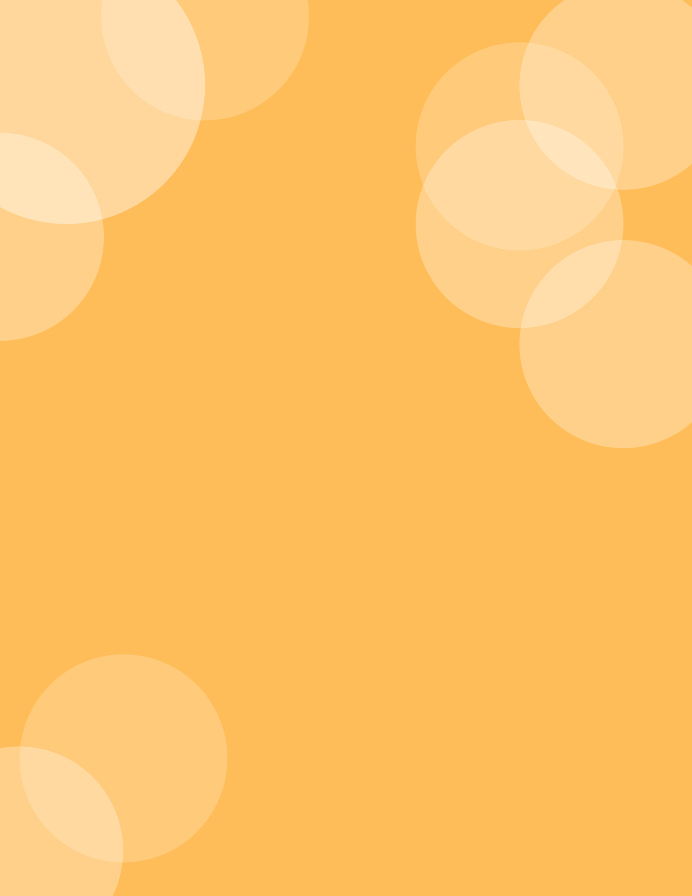
Write a Shadertoy shader that draws this background.

```glsl
// Translucent white discs overlapping in the corners of a flat amber field.
// Each disc is a circle distance with a smoothed edge; a loop blends them
// over the ground, so overlaps grow paler. Lengths are in canvas heights.

// Coverage of a disc, softened over about one pixel
float discMask(vec2 p, vec2 center, float radius) {
    float halfPixel = 0.5 / iResolution.y;
    return 1.0 - smoothstep(-halfPixel, halfPixel, length(p - center) - radius);
}

void mainImage(out vec4 fragColor, in vec2 fragCoord) {
    // Keep the layout fixed to the canvas proportions
    vec2 p = fragCoord / iResolution.xy * vec2(0.7734, 1.0);

    // Discs: center x, center y, radius, opacity
    vec4 discs[9] = vec4[9](
        vec4(0.0742, 0.9050, 0.1550, 0.40),
        vec4(0.2292, 0.9818, 0.1161, 0.19),
        vec4(0.0000, 0.7357, 0.1161, 0.29),
        vec4(0.6966, 0.9043, 0.1161, 0.29),
        vec4(0.5807, 0.8366, 0.1161, 0.19),
        vec4(0.5807, 0.7500, 0.1161, 0.29),
        vec4(0.6966, 0.6159, 0.1161, 0.29),
        vec4(0.1380, 0.1536, 0.1161, 0.19),
        vec4(0.0215, 0.0508, 0.1161, 0.29)
    );

    // Amber ground, lightened by every disc that covers it
    vec3 color = vec3(1.0, 0.741, 0.353);
    for (int i = 0; i < 9; i++) {
        vec4 disc = discs[i];
        color = mix(color, vec3(1.0), disc.w * discMask(p, disc.xy, disc.z));
    }

    fragColor = vec4(color, 1.0);
}
```
